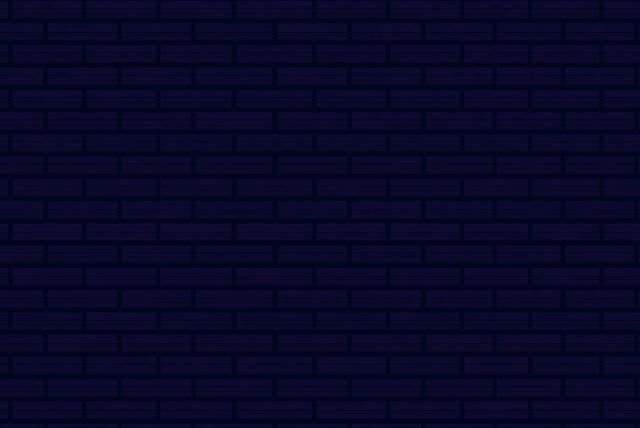
A WebGL 1 fragment shader for this pattern:

```glsl
precision highp float;

uniform vec2 u_resolution;

float hash(vec2 p) {
  return fract(sin(dot(p, vec2(127.1, 311.7))) * 4375.85);
}

// Cellular noise with square distance: value of the nearest blocky cell
float blockNoise(vec2 p) {
  vec2 cell = floor(p);
  float nearest = 9.0;
  float value = 0.0;
  for (int j = -1; j <= 1; j++) {
    for (int i = -1; i <= 1; i++) {
      vec2 id = cell + vec2(float(i), float(j));
      vec2 center = id + 0.25 + 0.5 * vec2(hash(id), hash(id + 41.3));
      vec2 gap = abs(p - center);
      float reach = max(gap.x, gap.y);
      if (reach < nearest) {
        nearest = reach;
        value = hash(id + 7.7);
      }
    }
  }
  return value;
}

// Layered sines along the height: faint horizontal grain
float grain(float y, float seed) {
  return 0.5 * sin(y * 21.0 + seed * 6.3)
       + 0.3 * sin(y * 37.0 + seed * 17.0)
       + 0.2 * sin(y * 59.0 + seed * 29.0);
}

float line(float y, float center, float halfWidth, float blur) {
  return 1.0 - smoothstep(halfWidth - 0.5 * blur, halfWidth + 0.5 * blur, abs(y - center));
}

void main() {
  vec2 p = gl_FragCoord.xy / u_resolution;
  p.y = 1.0 - p.y;

  // Running bond, with slightly uneven column widths
  float drift = 0.013 * (smoothstep(0.326, 0.449, p.x) - smoothstep(0.703, 0.898, p.x));
  vec2 bond = vec2((p.x - drift - 0.0163) * 8.66, (p.y - 0.0488) * 19.24 + 1.0);
  float row = floor(bond.y);
  bond.x -= 0.4736 * mod(row, 2.0);
  vec2 brick = vec2(floor(bond.x), row);
  vec2 local = fract(bond);
  vec2 blur = vec2(8.66, 19.24) / u_resolution;

  // Brick mask between the mortar joints
  vec2 inset = 0.5 - abs(local - 0.5) - vec2(0.034, 0.108);
  vec2 cover = smoothstep(-0.5 * blur, 0.5 * blur, inset);
  float mask = cover.x * cover.y;

  // Blocky patches, grain shared along each row, and a tint per brick
  float rowSeed = hash(vec2(row, 3.1));
  float patches = blockNoise(vec2(bond.x * 7.0, bond.y * 3.6) + brick * 13.0);
  float streak = grain(local.y, rowSeed);
  float tint = hash(brick + 19.0);
  float tone = 0.55 + 0.55 * (patches - 0.5) + 0.3 * streak + 0.2 * (tint - 0.5);
  vec3 clay = mix(vec3(0.038, 0.03, 0.165), vec3(0.052, 0.04, 0.195), clamp(tone, 0.0, 1.0));
  clay += vec3(0.012, -0.003, -0.008) * smoothstep(0.7, 0.9, patches) * tint;

  // Dark scored lines across the whole row
  float scored = line(local.y, 0.42 + 0.1 * rowSeed, 0.022, blur.y);
  scored = max(scored, 0.7 * line(local.y, 0.6 + 0.09 * hash(vec2(row, 8.4)), 0.022, blur.y));
  clay *= 1.0 - 0.45 * scored;

  // Lit upper edge and shaded lower edge
  clay += vec3(0.0, 0.002, 0.025) * line(local.y, 0.15, 0.025, blur.y);
  clay *= 1.0 - 0.4 * line(local.y, 0.875, 0.022, blur.y);

  // Mortar, a little lighter beside the bricks
  float nearBrick = smoothstep(-0.07, 0.0, min(inset.x * 2.0, inset.y));
  vec3 mortar = mix(vec3(0.0, 0.018, 0.115), vec3(0.012, 0.02, 0.13), nearBrick);

  gl_FragColor = vec4(mix(mortar, clay, mask), 1.0);
}
```
